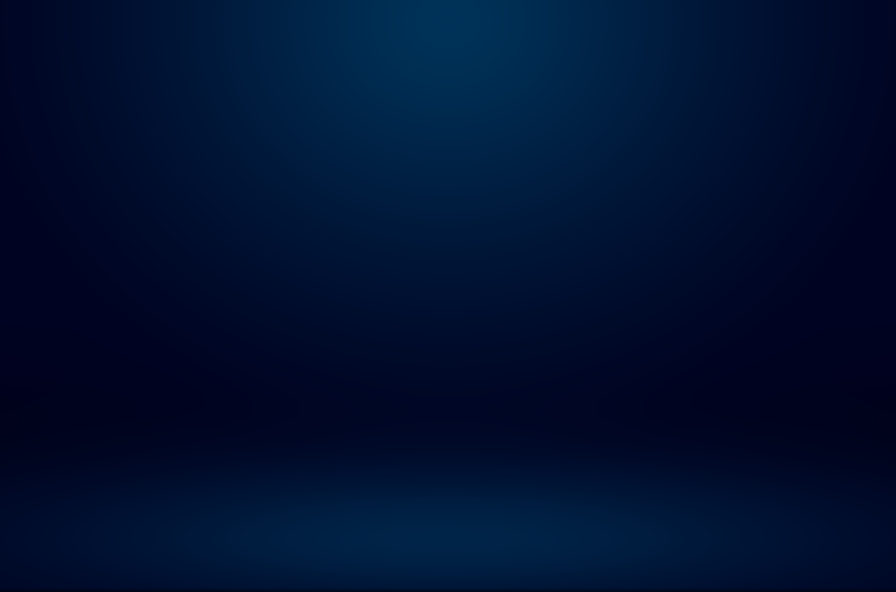
A Shadertoy shader for this background:

```glsl
// An empty dark blue studio: a broad light falls from the top of the wall
// and a flatter pool of light lies on the floor below a dim horizon.
// Both lights are elliptical falloffs that drive a single colour ramp.

const vec3 SHADOW_BLUE = vec3(0.0, 0.010, 0.128);
const vec3 LIGHT_BLUE  = vec3(0.0, 0.215, 0.368);

// Distance from a centre, measured in ellipse radii.
float ellipseDistance(vec2 p, vec2 centre, vec2 radii) {
    return length((p - centre) / radii);
}

// Light that fades to nothing at the ellipse rim, with a rounded peak.
float wallLight(vec2 p, vec2 centre, vec2 radii) {
    float d = ellipseDistance(p, centre, radii);
    float softness = 0.14;
    float rounded = sqrt(d * d + softness * softness) - 0.5 * softness;
    return pow(max(1.0 - rounded, 0.0), 1.45);
}

// Bell-shaped pool of light, with separate reach above and below its centre.
float floorLight(vec2 p, vec2 centre, float width, float above, float below) {
    float reach = p.y > centre.y ? above : below;
    float d = ellipseDistance(p, centre, vec2(width, reach));
    return exp(-d * d);
}

// Darkening along the horizon, strongest towards the sides.
float horizonShade(vec2 p, float height, float thickness) {
    float band = (p.y - height) / thickness;
    float side = abs(2.0 * p.x - 1.0);
    return exp(-band * band) * mix(0.02, 0.20, side * side);
}

void mainImage(out vec4 fragColor, in vec2 fragCoord) {
    vec2 uv = fragCoord / iResolution.xy;

    // Wall and floor lights
    float wall = wallLight(uv, vec2(0.5, 0.965), vec2(0.54, 0.72));
    float pool = 0.64 * floorLight(uv, vec2(0.5, 0.09), 0.43, 0.125, 0.115);
    float light = clamp(wall + pool, 0.0, 1.0);
    vec3 color = mix(SHADOW_BLUE, LIGHT_BLUE, light);

    // Dim horizon and thin dark front edge
    color *= 1.0 - horizonShade(uv, 0.275, 0.09);
    color *= mix(0.60, 1.0, smoothstep(0.001, 0.008, uv.y));

    fragColor = vec4(color, 1.0);
}
```
